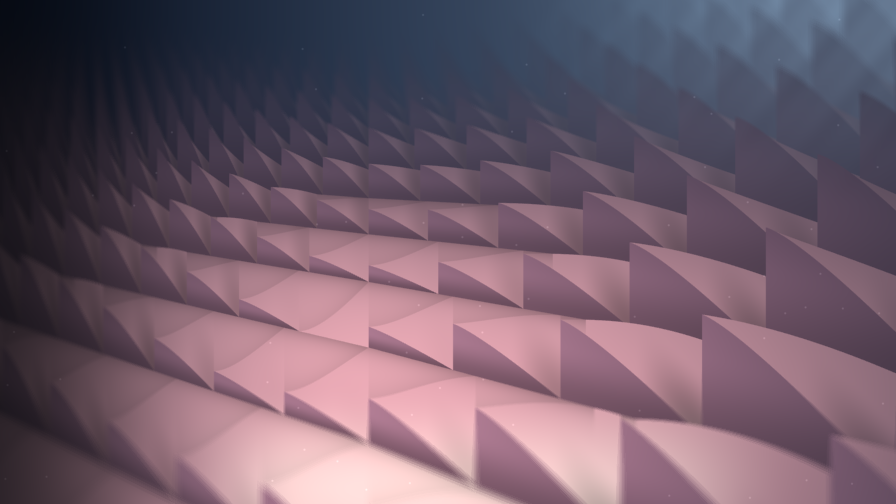
Reproduce this background procedurally as a Shadertoy shader.

```glsl
float hash(vec2 c) {
    return fract(sin(dot(c, vec2(127.1, 311.7))) * 43758.5);
}

// Perspective depth of a row at horizontal offset x from the axis
float rowDepth(float row, float x) {
    float slope = x > 0.0 ? 1.0 : 0.75;
    return 1.389 * (9.3 + 1.75 * row) / (1.389 + slope * x);
}

// Height on the canvas where a row meets the floor
float floorLine(float row, float x) {
    float w = rowDepth(row, x);
    float column = x * w / 1.389;
    return 1.132 - (7.64 - (x > 0.0 ? 0.45 : 0.29) * column) / w;
}

vec3 haze(vec2 p) {
    vec3 col = mix(vec3(0.035, 0.06, 0.115), vec3(0.16, 0.215, 0.305), smoothstep(-0.1, 0.9, p.x));
    float glow = exp(-2.6 * dot(p - vec2(1.72, 1.03), p - vec2(1.72, 1.03)));
    return col + vec3(0.24, 0.26, 0.27) * glow;
}

vec3 scene(vec2 p) {
    float x = p.x - 0.7315;
    vec3 air = haze(p);

    // Warm light pooled on the low fins
    vec2 q = vec2(x * (x < 0.0 ? 1.55 : 0.75), (p.y - 0.22) * (p.y > 0.22 ? 1.75 : 1.0));
    float light = exp(-dot(q, q));

    // Rows from front to back; the first one that covers the point wins
    for (int k = -4; k < 14; k++) {
        float row = float(k);
        float w = rowDepth(row, x);
        float column = x * w / 1.389;
        float index = floor(column);
        float u = column - index;

        // Fins grow away from a flat spot
        vec2 d = vec2(index + 1.0, row);
        float size = sqrt(max(dot(d, d) - 1.1 * d.x * d.y, 0.0));
        float slope = index > 0.0 ? 1.0 : 0.75;
        float wFin = 9.3 + 1.75 * row - slope * index;
        float h = 0.382 * size / max(wFin, 1.0);
        float xFin = 1.389 * index / max(wFin, 1.0);

        float base = floorLine(row, x);
        float back = floorLine(row + 1.0, x);
        float tip = floorLine(row, xFin) + h;
        float tall = smoothstep(1.0, 5.0, size);
        float ridge = base + h * (1.0 - pow(u, 1.4));
        float crest = mix(tip, back, pow(u, mix(1.8, 0.85, tall)));
        crest = max(crest, ridge);
        if (p.y > max(crest, back)) continue;

        vec3 col;
        if (p.y < ridge) {
            // Shaded front face
            float rise = clamp((p.y - base) / max(h, 0.01), 0.0, 1.0);
            col = vec3(0.66, 0.465, 0.55) * mix(0.78, 1.06, smoothstep(0.0, 0.7, rise));
            col *= 1.0 - 0.12 * u;
        } else {
            // Lit top and the floor behind it
            col = vec3(0.93, 0.675, 0.72);
            float shade = smoothstep(0.55, 1.0, u) * (1.0 - smoothstep(0.0, 0.13, p.y - ridge));
            col *= 1.0 - 0.4 * shade * smoothstep(0.5, 3.0, size);
            float gap = max(p.y - crest, 0.0);
            col *= 1.0 - 0.1 * step(crest, p.y) * exp(-gap * 30.0);
            col *= 1.0 - 0.2 * exp(-max(back - p.y, 0.0) * 60.0) * step(crest, back);
            float spot = smoothstep(0.24, 0.02, p.y) * smoothstep(0.3, 0.6, p.x) * smoothstep(1.6, 1.25, p.x);
            col += vec3(0.16, 0.24, 0.18) * spot;
        }
        col = mix(vec3(0.09, 0.115, 0.18) * (0.55 + 0.45 * smoothstep(0.0, 0.6, p.x)), col, light);
        return mix(col, air, smoothstep(0.8, 9.5, row));
    }
    return air;
}

void mainImage(out vec4 fragColor, in vec2 fragCoord) {
    vec2 p = fragCoord / iResolution.y;

    // Lens blur: sharp in a middle band, soft in front and behind
    float blur = 0.0015 + 0.012 * smoothstep(0.27, 0.0, p.y) + 0.011 * smoothstep(0.68, 0.95, p.y);
    blur += 0.006 * smoothstep(0.45, 0.0, p.x);
    vec3 col = vec3(0.0);
    for (int s = 0; s < 20; s++) {
        float a = float(s) * 2.39996;
        col += scene(p + blur * sqrt((float(s) + 0.5) / 20.0) * vec2(cos(a), sin(a)));
    }
    col /= 20.0;

    // Slanted rays from the upper right
    float across = p.x - 0.85 * p.y;
    float rays = sin(across * 48.0) * 0.5 + sin(across * 91.0 + 1.0) * 0.3;
    float corner = smoothstep(0.9, 1.75, p.x) * smoothstep(0.55, 1.0, p.y);
    col += vec3(0.05, 0.065, 0.07) * corner * (1.0 + 0.4 * rays);

    // Floating dust
    vec2 cell = floor(p * 14.0);
    vec2 spot = vec2(hash(cell), hash(cell + 7.3)) * 0.7 + 0.15;
    float speck = smoothstep(0.05, 0.0, length(fract(p * 14.0) - spot));
    col += 0.09 * speck * step(0.8, hash(cell + 3.1));

    // Darker left side
    col *= mix(0.62, 1.0, smoothstep(-0.05, 0.42, p.x));
    fragColor = vec4(clamp(col, 0.0, 1.0), 1.0);
}
```
